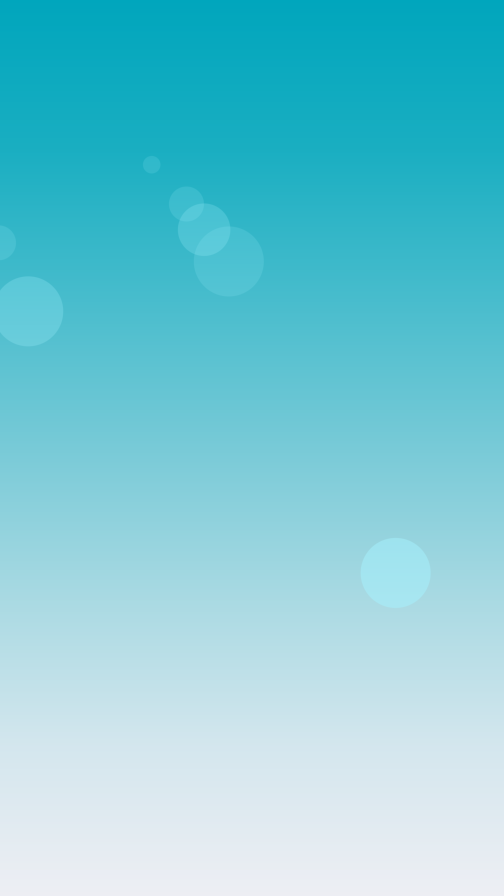
Give the GLSL for this background, as a Shadertoy shader.

```glsl
// Teal sky fading to pale mist, with a few translucent cyan light discs.

const vec3  DISC_TINT   = vec3(0.65, 0.95, 1.0);
const float RADIUS_STEP = 0.01736;   // disc radii are whole multiples of this

// Sky colours at equal steps from top to bottom
const int  SKY_STEPS = 6;
const vec3 SKY[7] = vec3[7](
    vec3(0.00, 0.650, 0.740),
    vec3(0.10, 0.683, 0.758),
    vec3(0.28, 0.738, 0.802),
    vec3(0.47, 0.792, 0.843),
    vec3(0.66, 0.852, 0.887),
    vec3(0.83, 0.903, 0.932),
    vec3(0.93, 0.935, 0.955));

// Discs: centre in canvas widths, size in radius steps, opacity
const int  DISC_COUNT = 7;
const vec4 DISCS[7] = vec4[7](
    vec4( 0.301, 1.451, 1.0, 0.14),
    vec4( 0.370, 1.373, 2.0, 0.15),
    vec4( 0.405, 1.322, 3.0, 0.22),
    vec4( 0.454, 1.259, 4.0, 0.15),
    vec4(-0.003, 1.296, 2.0, 0.15),
    vec4( 0.056, 1.160, 4.0, 0.25),
    vec4( 0.785, 0.641, 4.0, 0.50));

vec3 skyColor(float depth) {
    float position = clamp(depth, 0.0, 1.0) * float(SKY_STEPS);
    int band = min(int(position), SKY_STEPS - 1);
    return mix(SKY[band], SKY[band + 1], position - float(band));
}

float discMask(vec2 point, vec2 center, float radius, float softness) {
    float edge = length(point - center) - radius;
    return 1.0 - smoothstep(-softness, softness, edge);
}

void mainImage(out vec4 fragColor, in vec2 fragCoord) {
    vec2 point = fragCoord / iResolution.x;
    float softness = 0.75 / iResolution.x;

    // Vertical gradient
    vec3 color = skyColor(1.0 - fragCoord.y / iResolution.y);

    // Overlapping discs
    for (int i = 0; i < DISC_COUNT; i++) {
        vec4 disc = DISCS[i];
        float mask = discMask(point, disc.xy, disc.z * RADIUS_STEP, softness);
        color = mix(color, DISC_TINT, mask * disc.w);
    }

    fragColor = vec4(color, 1.0);
}
```
